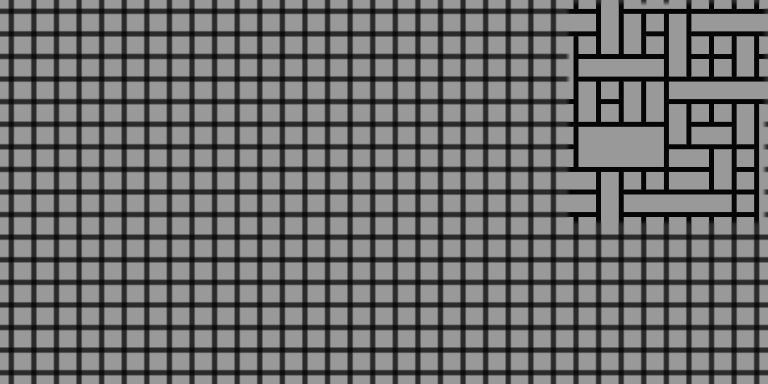
A Shadertoy shader for this pattern:

```glsl
float hash(vec2 p) {
    return fract(sin(dot(p, vec2(127.1, 311.7))) * 43758.5453);
}

float upright(vec2 cell) {
    return step(0.5, hash(cell));
}

float boxDistance(vec2 p, vec2 center, vec2 halfSize) {
    vec2 d = abs(p - center) - halfSize;
    return max(d.x, d.y);
}

// Distance to the walls between cells merged into upright or level bars
float wallDistance(vec2 p) {
    vec2 cell = floor(p);
    vec2 f = p - cell;
    vec2 side = sign(f - 0.5);
    vec2 gap = 0.5 - abs(f - 0.5);
    float own = upright(cell);
    float beside = upright(cell + vec2(side.x, 0.0));
    float stacked = upright(cell + vec2(0.0, side.y));
    float d = 1.0;
    if (max(own, beside) > 0.5) d = gap.x;
    if (min(own, stacked) < 0.5) d = min(d, gap.y);

    // One large slab replaces four by two cells
    float slab = boxDistance(p, vec2(27.0, 10.0), vec2(2.0, 1.0));
    return slab < 0.0 ? -slab : min(d, slab);
}

void mainImage(out vec4 fragColor, in vec2 fragCoord) {
    vec2 p = fragCoord / iResolution.xy * vec2(34.0, 17.0);
    float pixel = 34.0 / iResolution.x;

    // Translucent bands that darken where they cross
    float soft = 0.03 + 0.5 * pixel;
    vec2 band = 1.0 - smoothstep(0.115 - soft, 0.115 + soft, abs(fract(p) - 0.5));
    vec2 shade = mix(vec2(1.0), vec2(0.28), band);
    float grid = 0.6 * shade.x * shade.y;

    // Opaque bars, fading out before the canvas edges
    float wall = wallDistance(p - 0.5);
    float bars = mix(0.02, 0.6, smoothstep(0.11 - 0.5 * pixel, 0.11 + 0.5 * pixel, wall));
    float area = boxDistance(p, vec2(29.5, 12.0), vec2(4.2, 4.7));
    float inside = 1.0 - smoothstep(0.0, 0.3, area);

    fragColor = vec4(vec3(mix(grid, bars, inside)), 1.0);
}
```
